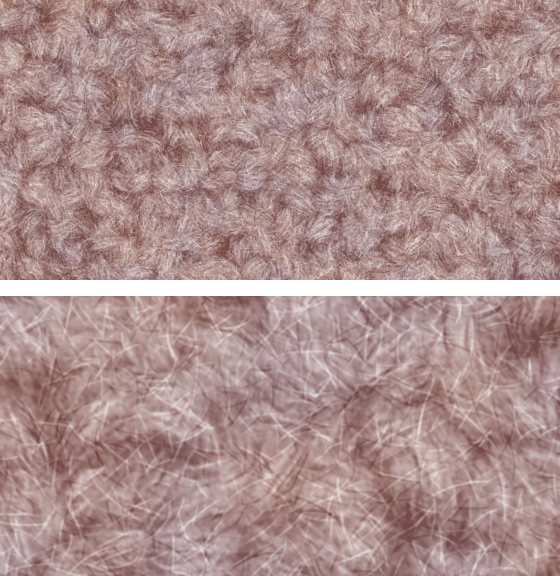
Top: the whole. Bottom: its middle third, enlarged.
Give the GLSL for this texture, as a WebGL 1 fragment shader.

```glsl
precision highp float;
// Dusty pink wool pile: domed tufts with combed, fanning fibres and dark gaps,
// covered by layers of fine, nearly straight hairs. Everything adds to one
// brightness value, which is mapped to a ramp from rose brown to pale pink.

uniform vec2 u_resolution;

#define TUFTS 12.5         // tufts per canvas height
#define TUFT_RELIEF 0.50   // light difference between tuft tops and gaps
#define STREAKS 0.85       // contrast of the combed fibres
#define HAIR_LAYERS 10
#define HAIR_WIDTH 0.0016  // half width in canvas heights
#define HAIR_TONE 0.50     // contrast of the loose hairs
#define GRAIN 0.34         // contrast of the finest fuzz
#define BASE_TONE 0.575
#define DARK vec3(0.49, 0.335, 0.325)
#define MIDDLE vec3(0.67, 0.55, 0.545)
#define LIGHT vec3(0.83, 0.76, 0.755)

float hash(vec2 p) {
  return fract(sin(dot(p, vec2(127.1, 311.7))) * 43758.5453);
}

vec2 hash2(vec2 p) {
  return vec2(hash(p), hash(p + 19.7));
}

float noise(vec2 p) {
  vec2 i = floor(p), f = fract(p);
  f = f * f * (3.0 - 2.0 * f);
  return mix(mix(hash(i), hash(i + vec2(1.0, 0.0)), f.x),
             mix(hash(i + vec2(0.0, 1.0)), hash(i + 1.0), f.x), f.y);
}

vec2 rotate(vec2 p, float angle) {
  float c = cos(angle), s = sin(angle);
  return vec2(c * p.x + s * p.y, c * p.y - s * p.x);
}

// Soft union of domes: x is the pile height, y the combed fibre pattern.
vec2 tufts(vec2 p) {
  vec2 g = p * TUFTS;
  vec2 cell = floor(g);
  float total = 0.0, fibres = 0.0;
  for (int y = -1; y <= 1; y++) {
    for (int x = -1; x <= 1; x++) {
      vec2 id = cell + vec2(float(x), float(y));
      vec2 r = hash2(id);
      vec2 q = rotate(g - id - 0.5 - (r - 0.5) * 0.75, 6.283 * hash(id + 7.3));
      float dome = 1.0 - dot(q * q, vec2(0.9, 1.3)) + 0.35 * hash(id + 3.1);
      q.y += 0.7 * (r.x - 0.5) * q.x * q.x;
      q.y /= 1.0 + 0.4 * clamp(q.x, -1.0, 1.0);
      float streak = 0.6 * noise(vec2(q.x * 3.0, q.y * 14.0) + r * 50.0)
                   + 0.4 * noise(vec2(q.x * 2.0, q.y * 8.0) + r * 90.0);
      float weight = exp(11.0 * dome);
      total += weight;
      fibres += weight * streak;
    }
  }
  return vec2(log(total) / 11.0, fibres / total);
}

// One layer of hairs, light or dark, at most one per cell.
float hairs(vec2 p, float scale, float seed, float density) {
  vec2 g = rotate(p, seed) * scale + seed * 13.7;
  vec2 cell = floor(g);
  float pixel = 1.0 / u_resolution.y;
  float sum = 0.0;
  for (int y = -1; y <= 1; y++) {
    for (int x = -1; x <= 1; x++) {
      vec2 id = cell + vec2(float(x), float(y));
      vec2 r = hash2(id + seed);
      vec2 q = rotate(g - id - r, 6.283 * hash(id + seed + 5.9));
      q.y += (r.y - 0.5) * 0.7 * (q.x * q.x - 0.2);
      float span = mix(0.4, 0.9, r.x);
      float cover = clamp((HAIR_WIDTH - abs(q.y) / scale) / pixel + 0.5, 0.0, 1.0);
      cover *= 1.0 - smoothstep(span * 0.5, span, abs(q.x));
      float tone = hash(id + seed + 11.3) - 0.42;
      sum += cover * tone * step(hash(id + seed + 2.7), density);
    }
  }
  return sum;
}

void main() {
  vec2 p = gl_FragCoord.xy / u_resolution.y;
  float side = abs(gl_FragCoord.x / u_resolution.x - 0.5) * 2.0;

  // Tufts with frayed outlines
  vec2 fray = vec2(noise(p * 60.0), noise(p * 60.0 + 31.0)) - 0.5;
  vec2 pile = tufts(p + fray * 0.009);
  float tone = BASE_TONE + (pile.x - 1.12) * TUFT_RELIEF + (pile.y - 0.5) * STREAKS;

  // Deep gaps here and there
  float gap = 1.0 - smoothstep(0.75, 1.05, pile.x);
  tone -= 0.3 * gap * noise(p * 20.0 + 4.0);

  // Loose hairs, short ones over the pile and a few long strays
  for (int i = 0; i < HAIR_LAYERS; i++) {
    float k = float(i);
    tone += HAIR_TONE * hairs(p, 16.0 + 2.0 * k, 1.7 + k * 2.3, 0.95);
  }
  tone += 0.5 * max(hairs(p, 7.0, 41.3, 0.4), 0.0);

  // Fine fuzz, broad unevenness and shaded lower corners
  tone += GRAIN * (noise(rotate(p, 0.6) * vec2(230.0, 170.0)) - 0.5);
  tone += 0.07 * (noise(p * 2.6 + 9.0) - 0.5);
  tone -= 0.1 * smoothstep(0.6, 1.0, side) * (1.0 - smoothstep(0.0, 0.35, p.y));
  tone = clamp(tone, -0.1, 1.15);

  vec3 color = tone < 0.5 ? mix(DARK, MIDDLE, tone * 2.0)
                          : mix(MIDDLE, LIGHT, tone * 2.0 - 1.0);

  // Drift between warm rose and cool mauve, warmest along the top
  float warmth = noise(p * 9.0 + 60.0) - 0.5 + 0.4 * smoothstep(0.8, 1.0, p.y) * noise(p * 4.0);
  color += warmth * vec3(0.022, -0.004, -0.05);
  gl_FragColor = vec4(color, 1.0);
}
```
